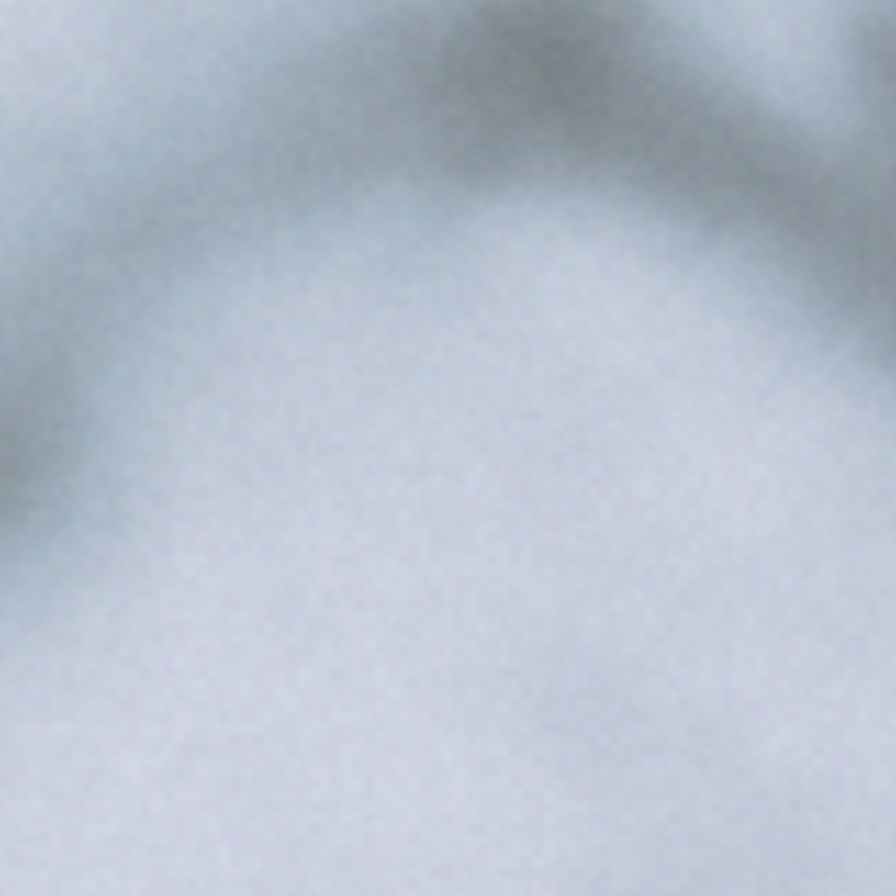
Give the GLSL for this texture, as a WebGL 1 fragment shader.

```glsl
precision highp float;

// Soft overcast cloud: a blurred slate arch over a pale lavender bank.
// A curved Gaussian band and a few broad blobs give the shade, warped by
// fractal noise, mapped to a three-stop ramp and covered with fine grain.

#define LIGHT_COLOR vec3(0.815, 0.835, 0.89)
#define MID_COLOR vec3(0.65, 0.71, 0.77)
#define DARK_COLOR vec3(0.47, 0.50, 0.52)
#define BASE_SHADE 0.03
#define LEFT_WIDTH 0.16
#define RIGHT_WIDTH 0.13
#define GLOW_WIDTH 0.33
#define WARP_AMOUNT 0.14
#define MOTTLE_AMOUNT 0.22
#define GRAIN_SCALE 80.0
#define GRAIN_AMOUNT 0.042
#define TINT_AMOUNT 0.019

uniform vec2 u_resolution;

float hash(vec2 p) {
  vec3 q = fract(vec3(p.xyx) * 0.1031);
  q += dot(q, q.yzx + 33.33);
  return fract((q.x + q.y) * q.z);
}

float valueNoise(vec2 p) {
  vec2 cell = floor(p);
  vec2 f = fract(p);
  f = f * f * (3.0 - 2.0 * f);
  float bottom = mix(hash(cell), hash(cell + vec2(1.0, 0.0)), f.x);
  float top = mix(hash(cell + vec2(0.0, 1.0)), hash(cell + vec2(1.0, 1.0)), f.x);
  return mix(bottom, top, f.y);
}

// Fractal noise centred on zero; each octave is turned to hide the lattice.
float fbm(vec2 p) {
  float sum = 0.0;
  float weight = 0.5;
  for (int i = 0; i < 4; i++) {
    sum += weight * (valueNoise(p) - 0.5);
    p = mat2(1.6, 1.2, -1.2, 1.6) * p + 17.3;
    weight *= 0.5;
  }
  return sum;
}

// Rotated elliptical Gaussian.
float blob(vec2 p, vec2 centre, vec2 radius, float angle) {
  float c = cos(angle);
  float s = sin(angle);
  vec2 q = mat2(c, -s, s, c) * (p - centre) / radius;
  return exp(-dot(q, q));
}

// Dark arch, faint and broad on the left, heavy on the right, with a halo.
float archShade(vec2 p) {
  float x = p.x - 0.6;
  float rise = p.y - (0.88 - 0.85 * x * x);
  float dist = rise / sqrt(1.0 + 2.9 * x * x);
  float side = smoothstep(0.15, 0.75, p.x);
  float band = dist / mix(LEFT_WIDTH, RIGHT_WIDTH, side);
  float glow = dist / GLOW_WIDTH;
  return mix(0.36, 0.58, side) * exp(-band * band) + 0.2 * exp(-glow * glow);
}

float cloudShade(vec2 p) {
  vec2 warp = vec2(fbm(p * 3.5 + 4.0), fbm(p * 3.5 + 31.0));
  vec2 q = p + WARP_AMOUNT * warp;
  float shade = BASE_SHADE + archShade(q);

  // Dark crown, corner and flanks
  shade += 0.36 * blob(q, vec2(0.59, 1.00), vec2(0.17, 0.11), 0.0);
  shade += 0.42 * blob(p, vec2(1.01, 0.96), vec2(0.08, 0.12), 0.3);
  shade += 0.18 * blob(q, vec2(0.95, 0.62), vec2(0.18, 0.09), -0.4);
  shade += 0.24 * blob(p, vec2(0.06, 0.45), vec2(0.16, 0.11), 0.4);

  // Pale streak at the upper right and pale swell under the crown
  shade -= 0.14 * blob(p, vec2(0.90, 0.91), vec2(0.16, 0.05), -0.8);
  shade -= 0.14 * blob(p, vec2(0.62, 0.72), vec2(0.13, 0.06), -0.2);

  // Faint hollows in the lower bank
  shade += 0.11 * blob(q, vec2(0.66, 0.22), vec2(0.24, 0.09), -0.5);
  shade += 0.15 * blob(q, vec2(0.92, 0.04), vec2(0.28, 0.12), 0.2);

  return shade + MOTTLE_AMOUNT * fbm(p * 6.0 + 53.0);
}

vec3 cloudColor(float shade) {
  float s = 2.0 * clamp(shade, -0.05, 1.0);
  vec3 pale = mix(LIGHT_COLOR, MID_COLOR, min(s, 1.0));
  return mix(pale, DARK_COLOR, max(s - 1.0, 0.0));
}

void main() {
  vec2 p = gl_FragCoord.xy / min(u_resolution.x, u_resolution.y);
  vec3 color = cloudColor(cloudShade(p));

  // Fine luminous grain with a weaker, coarser colour tint
  vec2 g = p * GRAIN_SCALE;
  color += GRAIN_AMOUNT * fbm(g);
  vec3 tint = vec3(valueNoise(g + 11.0), valueNoise(g + 47.0), valueNoise(g + 83.0));
  color += TINT_AMOUNT * (tint - 0.5);

  gl_FragColor = vec4(clamp(color, 0.0, 1.0), 1.0);
}
```
